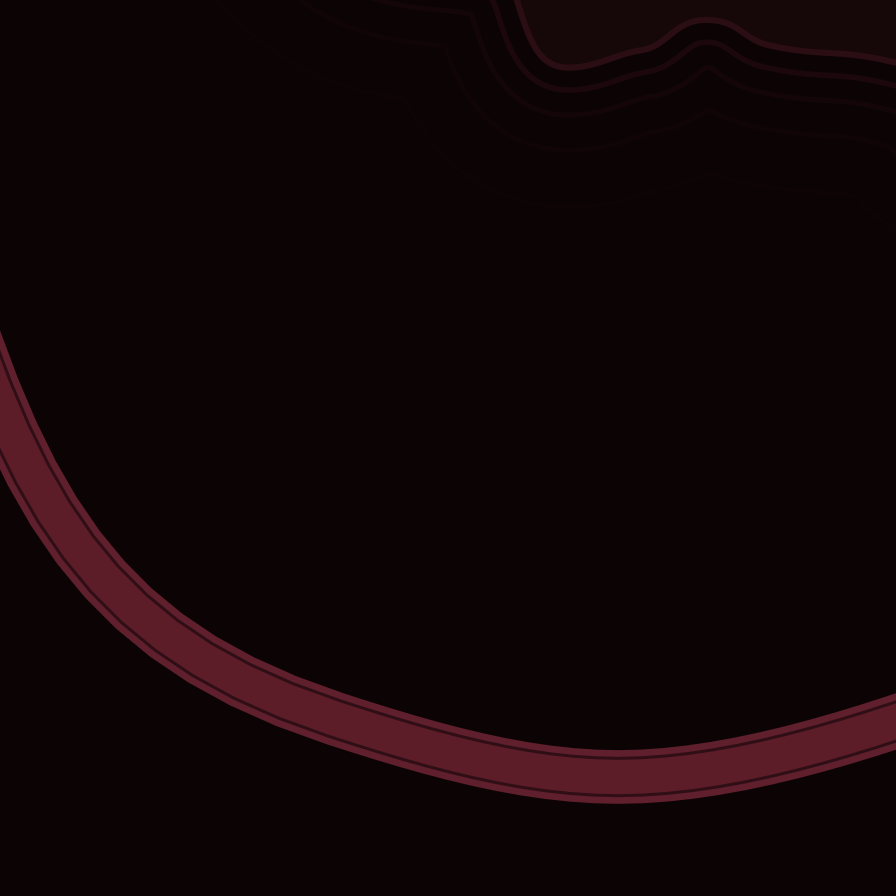
A WebGL 1 fragment shader for this background:

```glsl
precision highp float;
// A broad crimson ribbon sweeps below a dark wavy shape with fading echo lines.
// Both outlines are chains of cubic curves; their distance fields give the
// ribbon, its pinstripes, and the contours around the upper shape.

uniform vec2 u_resolution;

// Lengths are in 768ths of the canvas, with y running down from the top.
const float GRID = 768.0;
const int CURVE_STEPS = 12;

const vec3 BACKGROUND = vec3(0.047, 0.012, 0.016);
const vec3 SHAPE_FILL = vec3(0.088, 0.028, 0.032);
const vec3 CONTOUR = vec3(0.170, 0.050, 0.080);
const vec3 RIBBON_CORE = vec3(0.360, 0.115, 0.160);
const vec3 RIBBON_RIM = vec3(0.375, 0.122, 0.175);
const vec3 PINSTRIPE = vec3(0.190, 0.055, 0.085);

const float RIBBON_HALF_WIDTH = 23.0;
const float PINSTRIPE_OFFSET = 16.0;
const float PINSTRIPE_HALF_WIDTH = 1.3;
const int CONTOUR_COUNT = 5;
const float CONTOUR_GAP = 19.0;
const float CONTOUR_SPREAD = 0.17;
const float CONTOUR_HALF_WIDTH = 2.6;
const float CONTOUR_FADE = 0.5;

vec2 cubic(vec2 a, vec2 b, vec2 c, vec2 d, float t) {
  float s = 1.0 - t;
  return s * s * s * a + 3.0 * s * t * (s * b + t * c) + t * t * t * d;
}

// Field holds (distance, side); side is -1 above a left-to-right curve.
vec2 addCurve(vec2 field, vec2 p, vec2 a, vec2 b, vec2 c, vec2 d) {
  vec2 start = a;
  for (int i = 1; i <= CURVE_STEPS; i++) {
    vec2 end = cubic(a, b, c, d, float(i) / float(CURVE_STEPS));
    vec2 edge = end - start;
    vec2 rel = p - start;
    float along = clamp(dot(rel, edge) / dot(edge, edge), 0.0, 1.0);
    field.x = min(field.x, length(rel - edge * along));
    bool spans = start.x <= p.x && p.x < end.x;
    if (spans && edge.x * rel.y < edge.y * rel.x) field.y = -1.0;
    start = end;
  }
  return field;
}

float ribbonDistance(vec2 p) {
  vec2 f = vec2(GRID * 4.0, 1.0);
  f = addCurve(f, p, vec2(-22, 290), vec2(39, 463), vec2(112, 559), vec2(287, 616));
  f = addCurve(f, p, vec2(287, 616), vec2(370, 643), vec2(450, 666), vec2(530, 666));
  f = addCurve(f, p, vec2(530, 666), vec2(610, 666), vec2(700, 642), vec2(790, 611));
  return f.x;
}

// Signed distance, negative inside; the outline continues off the canvas.
float shapeDistance(vec2 p) {
  vec2 f = vec2(GRID * 4.0, 1.0);
  f = addCurve(f, p, vec2(230, -150), vec2(250, -105), vec2(285, -55), vec2(330, -41));
  f = addCurve(f, p, vec2(330, -41), vec2(380, -24), vec2(430, -42), vec2(443, 0));
  f = addCurve(f, p, vec2(443, 0), vec2(454, 36), vec2(462, 58), vec2(487, 58));
  f = addCurve(f, p, vec2(487, 58), vec2(512, 58), vec2(528, 46), vec2(550, 43));
  f = addCurve(f, p, vec2(550, 43), vec2(572, 40), vec2(578, 17), vec2(605, 17));
  f = addCurve(f, p, vec2(605, 17), vec2(634, 17), vec2(636, 34), vec2(660, 39));
  f = addCurve(f, p, vec2(660, 39), vec2(710, 50), vec2(720, 40), vec2(780, 57));
  f = addCurve(f, p, vec2(780, 57), vec2(800, 63), vec2(815, 75), vec2(826, 92));
  return f.x * f.y;
}

// Antialiased coverage of the region where the distance is negative.
float coverage(float dist, float pixel) {
  return clamp(0.5 - dist / pixel, 0.0, 1.0);
}

void main() {
  vec2 uv = gl_FragCoord.xy / u_resolution;
  vec2 p = vec2(uv.x, 1.0 - uv.y) * GRID;
  float pixel = GRID / min(u_resolution.x, u_resolution.y);

  // Upper shape and its echoes, which spread apart and fade outward.
  float shape = shapeDistance(p);
  vec3 color = mix(BACKGROUND, SHAPE_FILL, coverage(shape, pixel));
  for (int i = 0; i < CONTOUR_COUNT; i++) {
    float n = float(i);
    float offset = CONTOUR_GAP * n + CONTOUR_SPREAD * n * n * n * n;
    float halfWidth = CONTOUR_HALF_WIDTH - 0.25 * n;
    float line = coverage(abs(shape - offset) - halfWidth, pixel);
    color = mix(color, CONTOUR, line * pow(CONTOUR_FADE, n));
  }

  // Ribbon with a paler rim and a dark pinstripe along each side.
  float ribbon = ribbonDistance(p);
  float stripe = abs(ribbon - PINSTRIPE_OFFSET) - PINSTRIPE_HALF_WIDTH;
  vec3 band = mix(RIBBON_RIM, RIBBON_CORE, coverage(ribbon - PINSTRIPE_OFFSET, pixel));
  band = mix(band, PINSTRIPE, coverage(stripe, pixel));
  color = mix(color, band, coverage(ribbon - RIBBON_HALF_WIDTH, pixel));

  gl_FragColor = vec4(color, 1.0);
}
```
